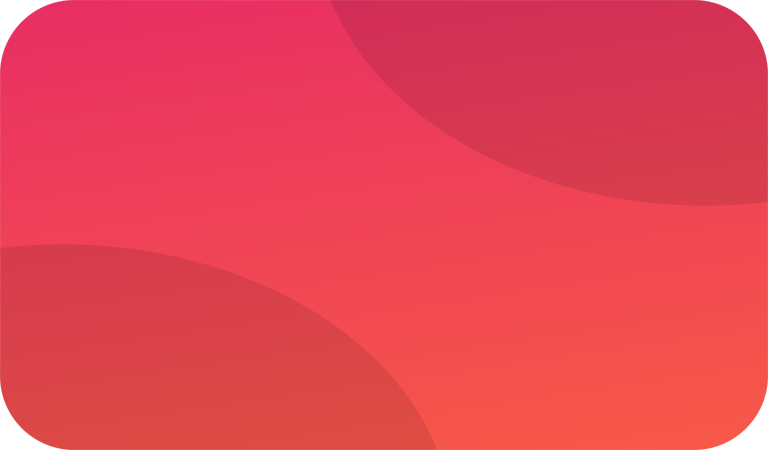
This background is drawn by a Shadertoy shader. Its source:

```glsl
// A rounded card with a pink to orange slanted gradient, shaded by two large
// ellipses in opposite corners. One ellipse is defined; the other is its half
// turn about the centre. Edges are smoothed by signed distances.

#define CORNER_RADIUS 0.165
#define GRADIENT_SLANT 0.2
#define SHADE_STRENGTH 0.1
#define ELLIPSE_CENTRE vec2(0.919, 1.179)
#define ELLIPSE_RADII vec2(0.509, 0.636)
#define PINK vec3(0.910, 0.180, 0.390)
#define ORANGE vec3(0.970, 0.350, 0.280)
#define PAPER vec3(1.0)

// Signed distance to a box with rounded corners
float roundedBox(vec2 p, vec2 halfSize, float radius) {
    vec2 q = abs(p) - halfSize + radius;
    return length(max(q, 0.0)) + min(max(q.x, q.y), 0.0) - radius;
}

// Approximate signed distance to an ellipse
float ellipse(vec2 p, vec2 radii) {
    float k = length(p / radii);
    return k * (k - 1.0) / max(length(p / (radii * radii)), 1e-4);
}

// Coverage of a shape, softened over one pixel
float coverage(float dist) {
    float pixel = 1.0 / iResolution.y;
    return 1.0 - smoothstep(-0.75 * pixel, 0.75 * pixel, dist);
}

void mainImage(out vec4 fragColor, in vec2 fragCoord) {
    vec2 uv = fragCoord / iResolution.xy;
    vec2 aspect = vec2(iResolution.x / iResolution.y, 1.0);
    vec2 p = (uv - 0.5) * aspect;

    // Slanted gradient, from the top left to the bottom right
    float t = mix(1.0 - uv.y, uv.x, GRADIENT_SLANT);
    vec3 color = mix(PINK, ORANGE, t);

    // Corner ellipses, mirrored through the centre
    vec2 centre = (ELLIPSE_CENTRE - 0.5) * aspect;
    for (int i = 0; i < 2; i++) {
        float side = 1.0 - 2.0 * float(i);
        float dist = ellipse(p * side - centre, ELLIPSE_RADII * aspect);
        color *= 1.0 - SHADE_STRENGTH * coverage(dist);
    }

    // Card outline
    float card = coverage(roundedBox(p, 0.5 * aspect, CORNER_RADIUS));
    fragColor = vec4(mix(PAPER, color, card), 1.0);
}
```
